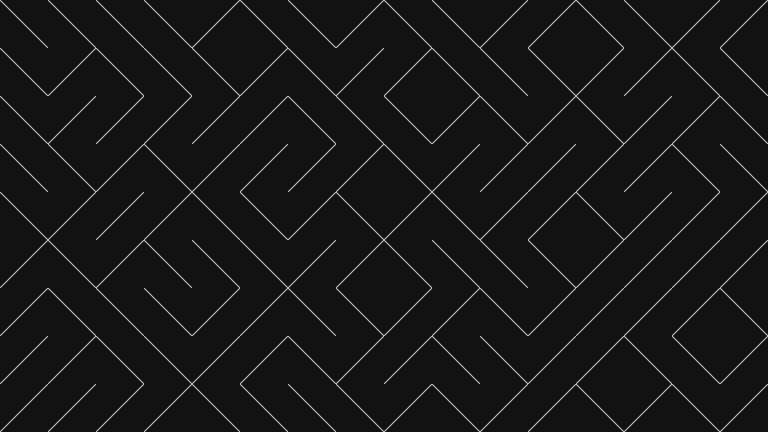
Write a Shadertoy shader that draws this pattern.

```glsl
// Diagonal maze: a square grid in which every cell holds one thin line
// along a randomly chosen diagonal. Neighbouring lines join at the cell
// corners into long paths, zigzags and closed diamonds.

#define COLUMNS      16.0      // cells across the canvas
#define LINE_WIDTH   0.01875   // in cell sizes
#define EDGE_PIXELS  0.7       // half width of the smoothed edge
#define RISING_SHARE 0.52      // share of cells with a rising diagonal
#define SEED         37u
#define GROUND_COLOR vec3(0.072)
#define LINE_COLOR   vec3(0.88)

// Integer hash of a cell, 0 to 1
float cellHash(ivec2 cell) {
    uvec2 q = uvec2(cell + 64) * uvec2(1597u, 3571u) + SEED;
    uint h = (q.x ^ (q.y << 8)) * 40503u + q.y;
    h = (h ^ (h >> 15)) * 73244475u;
    h = (h ^ (h >> 16)) * 73244475u;
    h ^= h >> 16;
    return float(h & 65535u) / 65536.0;
}

// Distance from a point, relative to the cell centre, to its diagonal
float diagonalDistance(vec2 p, bool rising) {
    return abs(rising ? p.x - p.y : p.x + p.y) * inversesqrt(2.0);
}

// Smoothed coverage of a straight line at distance d
float lineCoverage(float d, float halfWidth, float edge) {
    return smoothstep(-edge, edge, d + halfWidth)
         - smoothstep(-edge, edge, d - halfWidth);
}

void mainImage(out vec4 fragColor, in vec2 fragCoord) {
    // Grid coordinates: one unit is one cell
    float cellsPerPixel = COLUMNS / iResolution.x;
    vec2 grid = fragCoord * cellsPerPixel;
    vec2 cell = floor(grid);

    // One diagonal per cell
    bool rising = cellHash(ivec2(cell)) < RISING_SHARE;
    float d = diagonalDistance(grid - cell - 0.5, rising);
    float ink = lineCoverage(d, 0.5 * LINE_WIDTH, EDGE_PIXELS * cellsPerPixel);

    fragColor = vec4(mix(GROUND_COLOR, LINE_COLOR, ink), 1.0);
}
```
